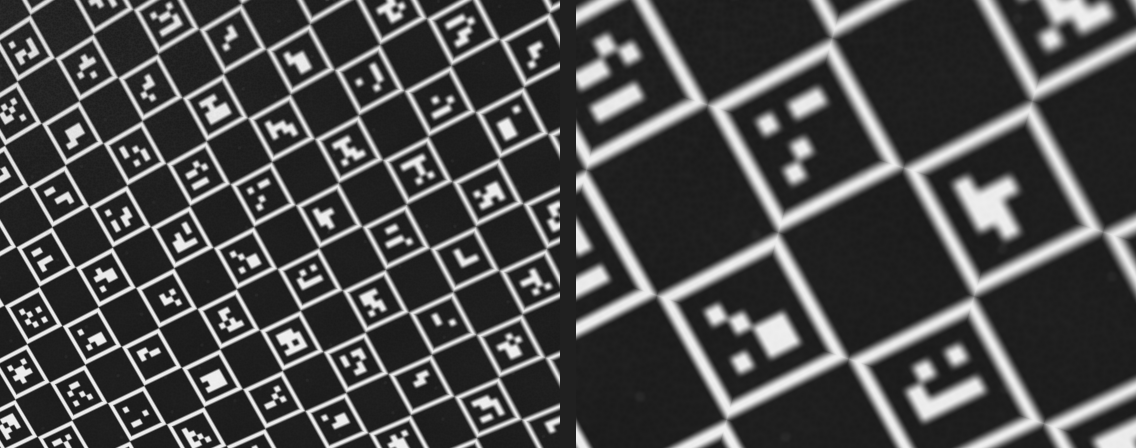
Left: the whole. Right: its middle third, enlarged.
Write a Shadertoy shader that draws this pattern.

```glsl
// A tilted checkerboard of square code markers printed white on dark card.
// Screen points are mapped back through a perspective to the board; each even
// cell gets a white frame and a hashed 4x4 code, softened by a focus falloff.

// Board placement, in canvas heights from the upper left
const vec2 ORIGIN = vec2(0.628, 0.287);      // centre of marker (0, 0)
const vec2 STEP_A = vec2(0.1431, 0.0436);    // to the next marker, rightwards
const vec2 STEP_B = vec2(-0.0290, 0.1565);   // to the next marker, downwards
const vec2 PERSPECTIVE = vec2(-0.0096, 0.0202);

// Marker shape, in cells
const float FRAME_WIDTH = 0.092;
const int   CODE_SIZE = 4;
const float MODULE = 0.127;
const float FILL_INNER = 0.52;
const float FILL_OUTER = 0.36;

// Focus and tone
const float BLUR_NEAR = 0.026;
const float BLUR_FAR = 0.054;
const vec3  CARD = vec3(0.116);
const vec3  INK = vec3(0.93);
const float GRAIN = 0.03;

float hash(vec2 p) {
    vec3 q = fract(p.xyx * 0.1031);
    q += dot(q, q.yzx + 33.33);
    return fract((q.x + q.y) * q.z);
}

// Distance to the nearest scattered point
float cellular(vec2 p) {
    vec2 base = floor(p);
    float nearest = 2.0;
    for (int j = -1; j <= 1; j++)
    for (int i = -1; i <= 1; i++) {
        vec2 c = base + vec2(i, j);
        vec2 site = c + vec2(hash(c), hash(c + 71.7));
        nearest = min(nearest, distance(p, site));
    }
    return nearest;
}

// Inverse perspective: canvas point to checkerboard coordinates
vec2 boardFromCanvas(vec2 p) {
    mat2 m = mat2(STEP_A - PERSPECTIVE.x * p, STEP_B - PERSPECTIVE.y * p);
    vec2 ab = inverse(m) * (p - ORIGIN);
    return vec2(ab.x - ab.y, ab.x + ab.y);
}

// Soft coverage of the interval from lo to hi
float band(float x, float lo, float hi, float soft) {
    return smoothstep(lo - soft, lo + soft, x) - smoothstep(hi - soft, hi + soft, x);
}

// Random code; summed soft modules join without seams
float markerCode(vec2 q, vec2 cell, float soft) {
    float total = 0.0;
    float start = -0.5 * float(CODE_SIZE) * MODULE;
    float always = floor(hash(cell + 19.3) * 16.0);  // keeps every code non-empty
    for (int j = 0; j < CODE_SIZE; j++)
    for (int i = 0; i < CODE_SIZE; i++) {
        vec2 id = vec2(i, j);
        vec2 lo = start + id * MODULE;
        vec2 fromCentre = abs(id - 1.5);
        float fill = max(fromCentre.x, fromCentre.y) < 1.0 ? FILL_INNER : FILL_OUTER;
        bool lit = hash(cell * 4.0 + id + 211.0) < fill || always == float(j * CODE_SIZE + i);
        if (lit) total += band(q.x, lo.x, lo.x + MODULE, soft)
                        * band(q.y, lo.y, lo.y + MODULE, soft);
    }
    return total;
}

void mainImage(out vec4 fragColor, in vec2 fragCoord) {
    vec2 p = vec2(fragCoord.x, iResolution.y - fragCoord.y) / iResolution.y;
    vec2 board = boardFromCanvas(p);
    vec2 cell = floor(board + 0.5);
    vec2 q = board - cell;
    bool isMarker = mod(cell.x + cell.y, 2.0) < 0.5;

    // Focus falls off towards the upper right
    float defocus = smoothstep(-0.35, 0.75, p.x - 0.65 * p.y);
    float pixel = 0.5 * length(fwidth(board));
    float soft = max(mix(BLUR_NEAR, BLUR_FAR, defocus), pixel);

    // Depth inside a marker; negative in the plain cells around it
    float depth = 0.5 - max(abs(q.x), abs(q.y));
    if (!isMarker) depth = -depth;
    float ink = band(depth, 0.003, 0.003 + FRAME_WIDTH, soft);
    if (isMarker) ink += markerCode(q, cell, soft);
    ink = clamp(ink, 0.0, 1.0);

    // Card grain, clearest near the upper left, and a soft sheen there
    float sheen = 1.0 - smoothstep(0.0, 0.75, length(p * vec2(0.7, 1.0)));
    float grain = cellular(p * 190.0) + 0.6 * cellular(p * vec2(75.0, 110.0)) - 0.75;
    float mottling = sin(p.x * 23.0 + 2.0 * sin(p.y * 17.0)) * sin(p.y * 29.0 + p.x * 9.0);

    vec3 color = mix(CARD + 0.03 * sheen, INK - 0.06 * sheen, ink);
    color += GRAIN * grain * (0.5 + sheen) + 0.005 * mottling;

    // Sparse worn flecks
    float fleck = 1.0 - smoothstep(0.015, 0.05, cellular(p * 9.0 + 4.0));
    color += 0.07 * fleck * (0.5 - ink);

    fragColor = vec4(clamp(color, 0.0, 1.0), 1.0);
}
```
